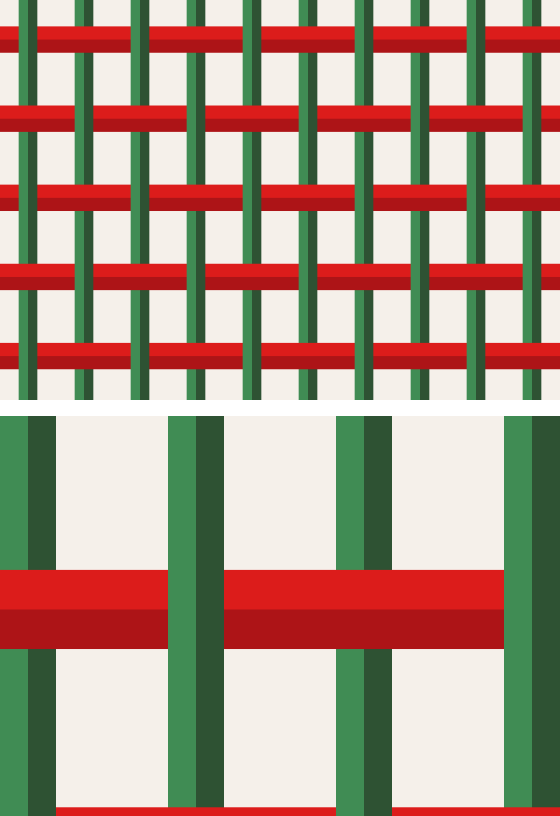
Top, the full canvas; bottom, a detail of the centre.
This pattern is drawn by a WebGL 2 fragment shader. Its source:

```glsl
#version 300 es
precision highp float;
// Open plain weave: green vertical straps and red horizontal straps on cream.
// Each strap is a centred band in its cell, split into a light and a dark half;
// the parity of the cell decides which strap passes over the other.

uniform vec2 u_resolution;
out vec4 fragColor;

// Antialiased step at zero; d and pixel are in cell units.
float edge(float d, float pixel) {
    return clamp(d / pixel + 0.5, 0.0, 1.0);
}

// Two-tone strap across offset t from its centre: colour in rgb, coverage in a.
vec4 strap(float t, float pixel, vec3 lightTone, vec3 darkTone) {
    vec3 tone = mix(lightTone, darkTone, edge(t, pixel));
    return vec4(tone, edge(1.0 / 6.0 - abs(t), pixel));
}

void main() {
    // Canvas widths, measured from the top left corner.
    vec2 p = vec2(gl_FragCoord.x, u_resolution.y - gl_FragCoord.y) / u_resolution.x;

    // Ten cells across, each taller than wide.
    vec2 cellSize = vec2(0.1, 0.1413);
    vec2 cell = floor(p / cellSize);
    vec2 offset = fract(p / cellSize) - 0.5;
    vec2 pixel = 1.0 / (cellSize * u_resolution.x);

    vec4 green = strap(offset.x, pixel.x, vec3(0.25, 0.55, 0.33), vec3(0.18, 0.32, 0.20));
    vec4 red = strap(offset.y, pixel.y, vec3(0.863, 0.11, 0.106), vec3(0.678, 0.078, 0.09));

    // Alternate over and under in a checkerboard.
    bool greenOver = mod(cell.x + cell.y, 2.0) < 0.5;
    vec4 under = greenOver ? red : green;
    vec4 over = greenOver ? green : red;

    vec3 color = vec3(0.96, 0.94, 0.918);
    color = mix(color, under.rgb, under.a);
    color = mix(color, over.rgb, over.a);
    fragColor = vec4(color, 1.0);
}
```
